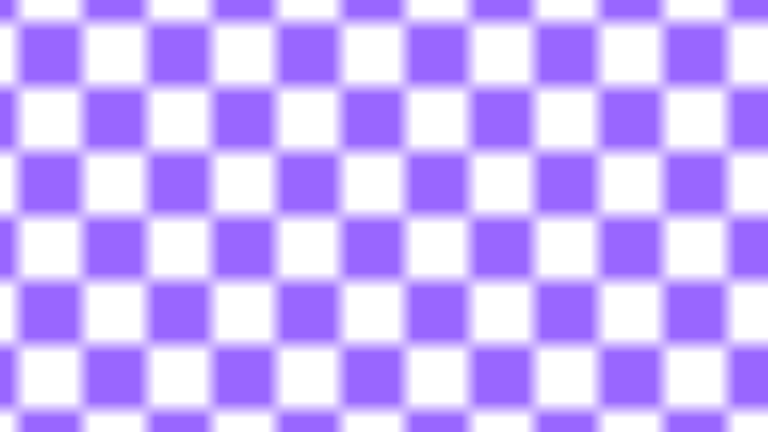
A Shadertoy shader for this pattern:

```glsl
// Two-colour checkerboard with soft, evenly ramped borders between squares.
// Each axis gives a clipped triangle wave from -1 to 1; their product
// selects the colour and blends to the midtone at edges and corners.

const vec3 VIOLET = vec3(0.60, 0.40, 1.00);
const vec3 WHITE = vec3(1.0);
const float CELL = 43.0 / 288.0;               // square side, in canvas heights
const vec2 ORIGIN = vec2(12.0, 15.0) / 288.0;  // a grid corner, in canvas heights
const float SOFTNESS = 0.26;                   // border ramp width, in cells

// Signed distance to the nearest grid line, positive in even cells
vec2 stripeDistance(vec2 cell) {
    return abs(mod(cell - 0.5, 2.0) - 1.0) - 0.5;
}

void mainImage(out vec4 fragColor, in vec2 fragCoord) {
    vec2 cell = (fragCoord / iResolution.y - ORIGIN) / CELL;

    // Keep the ramp at least one pixel wide on tiny canvases
    float pixel = 1.0 / (iResolution.y * CELL);
    float ramp = max(SOFTNESS, pixel);
    vec2 stripes = clamp(2.0 * stripeDistance(cell) / ramp, -1.0, 1.0);

    // Matching signs give white squares, opposite signs violet ones
    float whiteness = 0.5 + 0.5 * stripes.x * stripes.y;
    fragColor = vec4(mix(VIOLET, WHITE, whiteness), 1.0);
}
```
